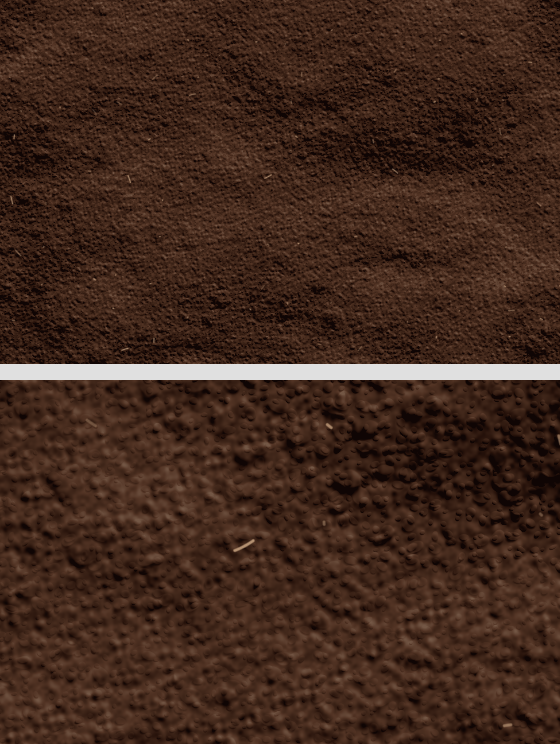
Top, the full canvas; bottom, a detail of the centre.
Reproduce this texture procedurally as a Shadertoy shader.

```glsl
// Dark brown garden soil: fine crumbs and rounded clods on low mounds, lit from above.
// Relief, clod shading and broad hollows add up to one tone, which a colour ramp
// turns into soil; a few pale straw flecks lie on top.

#define LIGHT vec2(0.34, 0.94)
#define MOUND_SCALE vec2(4.0, 7.5)
#define MOUND_CONTRAST 3.0
#define CLOD_CONTRAST 1.0
#define CLOD_SIZE 0.085
#define GRAIN_FREQ 150.0
#define GRAIN_CONTRAST 2.1
#define EXPOSURE 0.47
#define FLECK_CELL 0.095
#define FLECK_SHARE 0.42

float hash(vec2 p) {
    return fract(sin(dot(p, vec2(127.1, 311.7))) * 43758.5453);
}

float noise(vec2 p) {
    vec2 i = floor(p), f = fract(p);
    f = f * f * (3.0 - 2.0 * f);
    float low = mix(hash(i), hash(i + vec2(1, 0)), f.x);
    float high = mix(hash(i + vec2(0, 1)), hash(i + vec2(1, 1)), f.x);
    return mix(low, high, f.y);
}

float fbm(vec2 p) {
    float sum = 0.0, weight = 0.5;
    for (int i = 0; i < 4; i++) {
        sum += weight * noise(p);
        p = 2.03 * p + vec2(7.3, 3.1);
        weight *= 0.5;
    }
    return sum;
}

// Low mounds, wider than high, bent so that no lattice shows.
float mounds(vec2 p) {
    vec2 bend = vec2(noise(p * 6.0 + 50.0), noise(p * 6.0 + 80.0)) - 0.5;
    return fbm((p + 0.09 * bend) * MOUND_SCALE + 3.7);
}

float grainHeight(vec2 p) {
    p = mat2(0.8, 0.6, -0.6, 0.8) * p;
    return noise(p * GRAIN_FREQ) + 0.5 * noise(p * GRAIN_FREQ * 0.57 + 19.0);
}

// Scattered lumps: lit on top, each dropping a dark shadow; drawn far to near.
float clods(vec2 p, float size, float share, float seed) {
    vec2 cell = floor(p / size);
    float shade = 0.0;
    for (int j = 1; j >= -1; j--)
    for (int i = -1; i <= 1; i++) {
        vec2 id = cell + vec2(i, j);
        vec2 key = id + seed;
        if (hash(key + 5.1) > share) continue;
        vec2 jitter = 0.15 + 0.7 * vec2(hash(key), hash(key + 31.7));
        float pick = hash(key + 57.3);
        float radius = size * mix(0.18, 0.42, pick * pick);
        float soft = max(0.13, 0.7 / (iResolution.y * radius));
        vec2 v = (p - (id + jitter) * size) / radius;
        v.y *= 1.15;
        float shadow = smoothstep(1.2, 0.5, length(v + LIGHT * 0.65));
        float lump = smoothstep(1.0 + soft, 1.0 - soft, length(v));
        float face = 0.12 + 0.85 * dot(v, LIGHT);
        shade = mix(shade - 1.8 * shadow, face, lump);
    }
    return max(shade, -2.3);
}

float between(float a, float b, float x) {
    return clamp((x - a) / (b - a), 0.0, 1.0);
}

vec3 soilRamp(float tone) {
    vec3 c = vec3(0.06, 0.02, 0.016);
    c = mix(c, vec3(0.15, 0.07, 0.04), between(-1.45, -0.64, tone));
    c = mix(c, vec3(0.20, 0.11, 0.07), between(-0.64, -0.08, tone));
    c = mix(c, vec3(0.25, 0.15, 0.10), between(-0.08, 0.58, tone));
    c = mix(c, vec3(0.32, 0.20, 0.14), between(0.58, 1.45, tone));
    return mix(c, vec3(0.45, 0.34, 0.27), between(1.45, 3.2, tone));
}

// Coverage of short straw pieces and pale specks, at most one per cell.
float flecks(vec2 p, float pixel) {
    vec2 id = floor(p / FLECK_CELL);
    if (hash(id + 71.0) > FLECK_SHARE) return 0.0;
    vec2 jitter = 0.2 + 0.6 * vec2(hash(id + 3.0), hash(id + 11.0));
    vec2 v = p - (id + jitter) * FLECK_CELL;
    float angle = 6.2832 * hash(id + 23.0);
    v = mat2(cos(angle), -sin(angle), sin(angle), cos(angle)) * v;
    float pick = hash(id + 41.0);
    float halfLength = mix(0.0008, 0.011, pick * pick * pick);
    v.y += 14.0 * (hash(id + 47.0) - 0.5) * v.x * v.x;
    float d = length(vec2(max(abs(v.x) - halfLength, 0.0), v.y)) - 0.0013;
    return smoothstep(pixel, -pixel, d) * mix(0.35, 1.0, hash(id + 61.0));
}

void mainImage(out vec4 fragColor, in vec2 fragCoord) {
    vec2 p = fragCoord / iResolution.y;

    // Broad mounds and their shaded hollows
    float mound = mounds(p);
    float slope = mound - mounds(p + LIGHT * 0.03);
    float tone = EXPOSURE + MOUND_CONTRAST * (mound - 0.47 + 0.7 * slope);
    float hollow = smoothstep(0.58, 0.36, mound);

    // Clods from lumps to crumbs with uneven outlines, deeper in the hollows
    vec2 warp = vec2(noise(p * 70.0), noise(p * 70.0 + 40.0)) - 0.5;
    vec2 q = p + 0.006 * warp;
    float lumps = clods(q, CLOD_SIZE, 0.32, 0.0)
                + clods(q, CLOD_SIZE * 0.47, 0.50, 90.0)
                + clods(q, CLOD_SIZE * 0.24, 0.75, 170.0)
                + clods(q, CLOD_SIZE * 0.13, 0.95, 260.0);
    tone += CLOD_CONTRAST * mix(0.6, 1.15, hollow) * lumps;

    // Fine crumbs
    float relief = grainHeight(p) - grainHeight(p + LIGHT * 0.006);
    tone += GRAIN_CONTRAST * relief + 1.1 * (noise(p * 270.0) - 0.5);

    vec3 color = soilRamp(tone);
    color = mix(color, vec3(0.74, 0.60, 0.47), flecks(p, 1.0 / iResolution.y));
    fragColor = vec4(color, 1.0);
}
```
